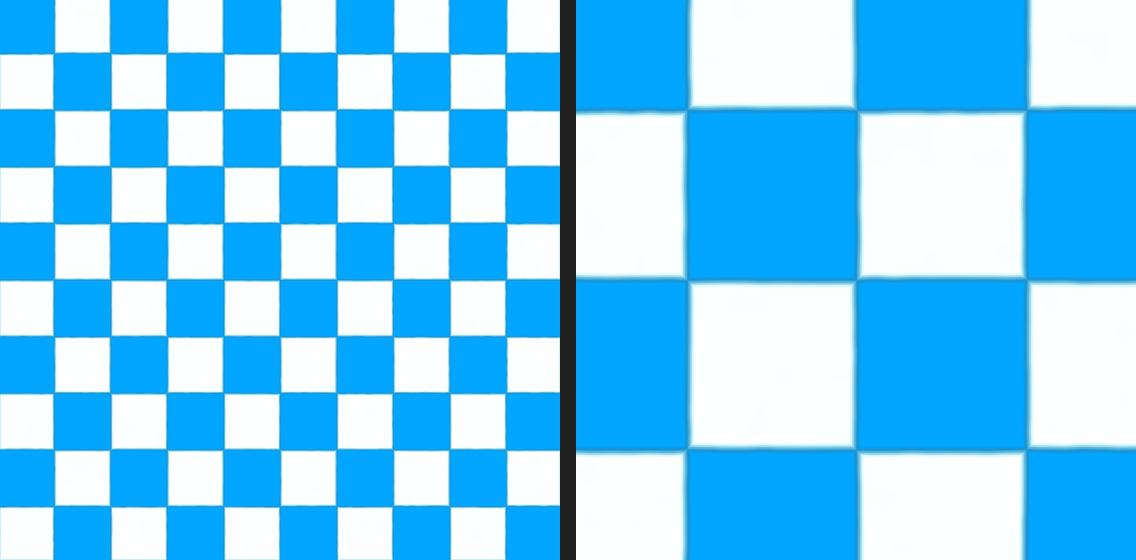
Left, the full canvas; right, a detail of the centre.
Reproduce this pattern procedurally as a three.js fragment shader.

```glsl
// Blue and white checkerboard, ten by ten, with thin softened teal rims between squares.
varying vec2 vUv;

float hash(vec2 p) {
  vec3 q = fract(vec3(p.xyx) * 0.1031);
  q += dot(q, q.yzx + 33.33);
  return fract((q.x + q.y) * q.z);
}

float valueNoise(vec2 p) {
  vec2 i = floor(p);
  vec2 f = fract(p);
  f = f * f * (3.0 - 2.0 * f);
  return mix(mix(hash(i), hash(i + vec2(1.0, 0.0)), f.x),
             mix(hash(i + vec2(0.0, 1.0)), hash(i + 1.0), f.x), f.y);
}

// Colour across a rim: negative depth is inside blue, positive inside white
vec3 rimColor(float depth) {
  vec3 color = vec3(0.008, 0.65, 0.995);
  color = mix(color, vec3(0.09, 0.58, 0.83), smoothstep(-0.0245, -0.0045, depth));
  color = mix(color, vec3(0.36, 0.71, 0.86), smoothstep(-0.0045, 0.0116, depth));
  color = mix(color, vec3(0.61, 0.86, 0.94), smoothstep(0.0116, 0.022, depth));
  color = mix(color, vec3(0.87, 0.98, 0.98), smoothstep(0.022, 0.0335, depth));
  return mix(color, vec3(0.993, 1.0, 1.0), smoothstep(0.0335, 0.0465, depth));
}

void main() {
  // Cells counted from the upper left, with the outer ones slightly cropped
  vec2 grid = vec2(vUv.x, 1.0 - vUv.y) * vec2(9.91, 9.89) + vec2(0.039, 0.054);

  // Slight unevenness along the edges
  grid += 0.006 * (vec2(valueNoise(grid * 9.0), valueNoise(grid * 9.0 + 57.0)) - 0.5);

  vec2 cell = floor(grid);
  vec2 toEdge = 0.5 - abs(fract(grid) - 0.5);
  float depth = min(toEdge.x, toEdge.y);
  float isWhite = mod(cell.x + cell.y, 2.0);

  // Pale rim where white squares meet the left, right and bottom borders
  float border = 9.9 * min(min(vUv.x, 1.0 - vUv.x), vUv.y);
  depth = isWhite > 0.5 ? min(depth, border + 0.02) : -depth;
  vec3 color = rimColor(depth);

  // Faint mottling on the white squares
  float mottle = smoothstep(0.6, 1.0, valueNoise(grid * 7.0 + 19.0));
  color -= vec3(0.012, 0.004, 0.003) * mottle * smoothstep(0.04, 0.06, depth);

  gl_FragColor = vec4(color, 1.0);
}
```
